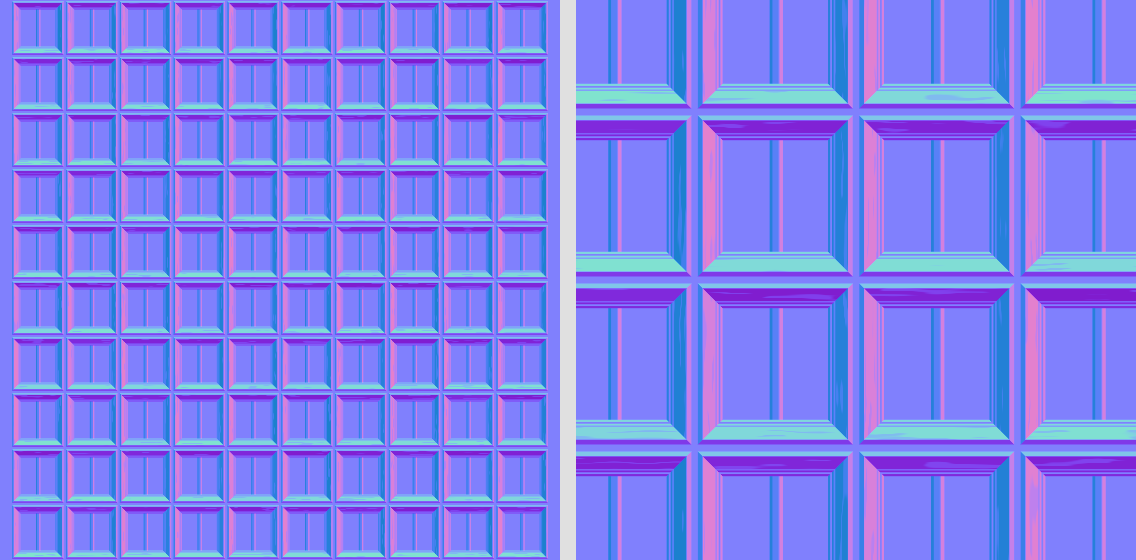
Left, the full canvas; right, a detail of the centre.
This texture map is drawn by a WebGL 1 fragment shader. Its source:

```glsl
precision highp float;
// Normal map of a grid of mitred, moulded window frames with a central mullion.

uniform vec2 u_resolution;

// Lengths are in 1/768 of the canvas.
#define CANVAS 768.0
#define COUNT vec2(10.0, 10.0)
#define PITCH vec2(73.78, 76.8)
#define FRAME_HALF vec2(35.4, 36.8)
#define LIP_WIDTH 2.2
#define BEVEL_END 8.0
#define PANEL_INSET 11.3
#define LIP_SLOPE 0.55
#define BEVEL_SLOPE 0.74
#define SLOPE_VARIATION 0.12
#define GRAIN_STRENGTH 0.35
#define MULLION_OFFSET 0.4

float hash(vec2 p) {
  vec3 q = fract(vec3(p.xyx) * 0.1031);
  q += dot(q, q.yzx + 33.33);
  return fract((q.x + q.y) * q.z);
}

float noise(vec2 p) {
  vec2 i = floor(p);
  vec2 f = fract(p);
  f = f * f * (3.0 - 2.0 * f);
  return mix(mix(hash(i), hash(i + vec2(1.0, 0.0)), f.x),
             mix(hash(i + vec2(0.0, 1.0)), hash(i + 1.0), f.x), f.y);
}

// Antialiased coverage of the interval from start to end.
float band(float x, float start, float end, float aa) {
  return clamp((x - start) / aa + 0.5, 0.0, 1.0)
       - clamp((x - end) / aa + 0.5, 0.0, 1.0);
}

// Inward slope of the moulding at depth d from the outer edge of the frame.
float mouldingSlope(float d, float along, vec2 seed, float aa) {
  float steepness = BEVEL_SLOPE + SLOPE_VARIATION * (hash(seed) - 0.6);
  float wave = 1.2 * noise(vec2(along * 0.07, 3.0) + seed * 7.0);
  float grain = noise(vec2(along * 0.05, (d + wave) * 0.9) + seed * 19.0);
  steepness *= 1.0 - GRAIN_STRENGTH * smoothstep(0.72, 0.86, grain);

  float slope = -LIP_SLOPE * band(d, 0.0, LIP_WIDTH, aa);
  slope += steepness * band(d, LIP_WIDTH, BEVEL_END, aa);
  slope += 0.25 * band(d, BEVEL_END, 8.7, aa);
  slope += 0.70 * band(d, 8.7, 9.5, aa);
  slope += 0.68 * band(d, 10.3, PANEL_INSET, aa);
  return slope;
}

// Sideways slope of the raised bar across the panel.
float mullionSlope(float x, float aa) {
  x -= MULLION_OFFSET;
  return -0.70 * band(x, -3.0, -1.7, aa)
         - 0.30 * band(x, -1.7, 1.0, aa)
         + 0.66 * band(x, 1.5, 3.1, aa);
}

void main() {
  vec2 position = (gl_FragCoord.xy / u_resolution - 0.5) * CANVAS;
  float aa = CANVAS / min(u_resolution.x, u_resolution.y);

  // Centred grid with flat margins at the sides.
  vec2 grid = position / PITCH + 0.5 * COUNT;
  vec2 cell = floor(grid);
  vec2 local = (fract(grid) - 0.5) * PITCH;
  vec2 inside = step(vec2(0.0), grid) * step(grid, COUNT);

  // Four sides meeting in mitred corners.
  vec2 depth = FRAME_HALF - abs(local);
  vec2 side = sign(local);
  float sideWall = clamp((depth.y - depth.x) / aa + 0.5, 0.0, 1.0);
  vec2 seedX = cell + vec2(side.x * 0.25 + 20.0, 5.0);
  vec2 seedY = cell + vec2(40.0, side.y * 0.25 + 9.0);
  vec2 slope = -side * vec2(
    sideWall * mouldingSlope(depth.x, local.y, seedX, aa),
    (1.0 - sideWall) * mouldingSlope(depth.y, local.x, seedY, aa));

  // Mullion within the panel.
  float panel = clamp((depth.y - PANEL_INSET) / aa + 0.5, 0.0, 1.0);
  slope.x += panel * mullionSlope(local.x, aa);
  slope *= inside.x * inside.y;

  // Encode the unit normal as colour.
  float facing = sqrt(max(0.0, 1.0 - dot(slope, slope)));
  vec3 normal = vec3(slope, facing * 0.985);
  gl_FragColor = vec4(0.5 + 0.5 * normal, 1.0);
}
```
